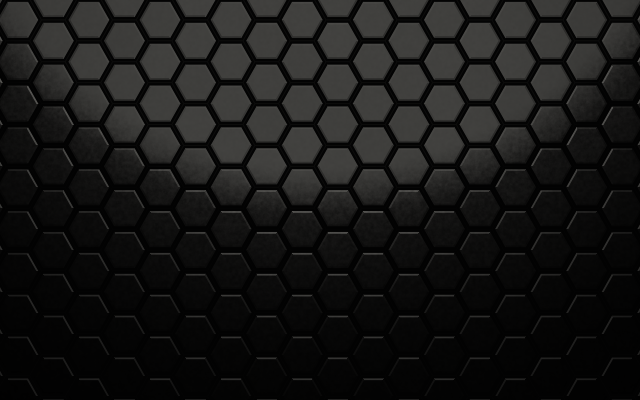
Give the GLSL for this pattern, as a Shadertoy shader.

```glsl
// Layout, in canvas heights (y is 0 at the top edge, -1 at the bottom)
const float COLUMN_STEP = 1.6 / 18.0;
const float ROW_STEP = 0.1046;
const float FIRST_ROW = -0.0498;

// Widths, in row steps
const float GROOVE_HALF = 0.068;
const float RIM_WIDTH = 0.042;
const float RIDGE_HALF = 0.014;

// Lighting
const vec2 SPOT_CENTER = vec2(0.0, 0.49);
const float SPOT_RADIUS = 1.0;
const vec2 RIM_LIGHT = vec2(0.0, 0.25);
const float SHADE_FALLOFF = 4.2;

// Colours
const vec3 LIT_FACE = vec3(0.252, 0.250, 0.241);
const vec3 DIM_FACE = vec3(0.100, 0.098, 0.095);
const vec3 GROOVE = vec3(0.012);
const vec3 RIDGE = vec3(0.050, 0.050, 0.048);
const vec3 RIM_GLOW = vec3(0.245, 0.243, 0.235);

// Texture
const float GRAIN_SCALE = 130.0;
const float DIM_GRAIN = 0.75;
const float LIT_GRAIN = 0.07;
const float CELL_VARIATION = 0.05;

const float HALF_ROOT3 = 0.8660254;

float hash(vec2 p) {
    vec3 q = fract(vec3(p.xyx) * 0.1031);
    q += dot(q, q.yzx + 33.33);
    return fract((q.x + q.y) * q.z);
}

float valueNoise(vec2 p) {
    vec2 i = floor(p), f = fract(p);
    f = f * f * (3.0 - 2.0 * f);
    return mix(mix(hash(i), hash(i + vec2(1, 0)), f.x),
               mix(hash(i + vec2(0, 1)), hash(i + vec2(1, 1)), f.x), f.y);
}

float leather(vec2 p) {
    float sum = 0.0, weight = 0.5;
    for (int octave = 0; octave < 3; octave++) {
        sum += weight * valueNoise(p);
        p = mat2(1.6, 1.2, -1.2, 1.6) * p + 7.3;
        weight *= 0.55;
    }
    return sum - 0.45;
}

// Offset from the nearest centre of a flat-topped hexagon lattice with unit row step
vec2 hexOffset(vec2 p) {
    vec2 period = vec2(2.0 * HALF_ROOT3, 1.0);
    vec2 a = p - period * round(p / period);
    vec2 shifted = p - 0.5 * period;
    vec2 b = shifted - period * round(shifted / period);
    return dot(a, a) < dot(b, b) ? a : b;
}

void mainImage(out vec4 fragColor, in vec2 fragCoord) {
    vec2 p = (fragCoord - vec2(0.5 * iResolution.x, iResolution.y)) / iResolution.y;
    float pixel = 1.0 / (iResolution.y * ROW_STEP);

    // Cell: distance inward from its border, and normal of the nearest side
    vec2 grid = vec2((p.x / COLUMN_STEP + 0.5) * HALF_ROOT3, (p.y - FIRST_ROW) / ROW_STEP);
    vec2 local = hexOffset(grid);
    vec2 cell = round((grid - local) / vec2(HALF_ROOT3, 0.5));
    vec2 size = abs(local);
    float slant = size.x * HALF_ROOT3 + size.y * 0.5;
    float inset = 0.5 - max(size.y, slant);
    vec2 facing = vec2(local.x < 0.0 ? -1.0 : 1.0, local.y < 0.0 ? -1.0 : 1.0);
    vec2 normal = facing * (size.y > slant ? vec2(0.0, 1.0) : vec2(HALF_ROOT3, 0.5));

    // Spotlight and the fade below it
    float reach = distance(p, SPOT_CENTER) - SPOT_RADIUS;
    float spot = 1.0 - smoothstep(-0.10, 0.05, reach);
    float depth = max(reach, 0.0);
    float cornerFade = 1.0 - 0.10 * smoothstep(0.3, 0.8, abs(p.x));

    // Leathery face
    vec3 face = mix(DIM_FACE * exp(-SHADE_FALLOFF * depth), LIT_FACE * cornerFade, spot);
    face *= 1.0 + mix(DIM_GRAIN, LIT_GRAIN, spot) * leather(p * GRAIN_SCALE + 300.0);
    face *= 1.0 + CELL_VARIATION * (hash(cell + 50.0) - 0.5);

    // Bevelled rim, catching light from above the middle
    float toLight = dot(normal, normalize(RIM_LIGHT - p));
    float glow = pow(max(toLight, 0.0), 3.0) * mix(exp(-0.8 * depth), 0.12, spot);
    vec3 rim = face * mix(0.72, 1.0, smoothstep(-0.6, 0.3, toLight)) + RIM_GLOW * glow;
    float rimEnd = GROOVE_HALF + RIM_WIDTH;
    vec3 plate = mix(rim, face, smoothstep(rimEnd - 0.6 * pixel, rimEnd + 0.6 * pixel, inset));

    // Groove with a faint ridge along its middle
    float ridge = 1.0 - smoothstep(RIDGE_HALF - 0.5 * pixel, RIDGE_HALF + 0.5 * pixel, inset);
    vec3 gap = mix(GROOVE * mix(0.6, 1.0, spot), RIDGE, ridge * mix(0.1, 0.8, spot));

    float solid = smoothstep(GROOVE_HALF - 0.6 * pixel, GROOVE_HALF + 0.6 * pixel, inset);
    fragColor = vec4(mix(gap, plate, solid), 1.0);
}
```
